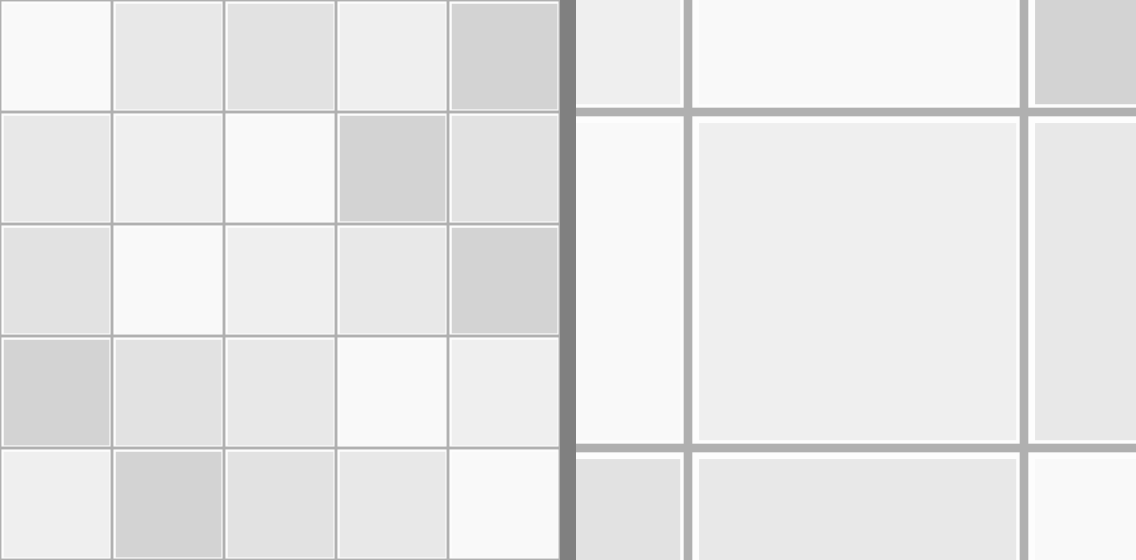
Left: the whole. Right: its middle third, enlarged.
Give the GLSL for this pattern, as a WebGL 2 fragment shader.

```glsl
#version 300 es
precision highp float;

uniform vec2 u_resolution;
out vec4 fragColor;

const float TILES = 5.0;

// Widths as fractions of one tile
const float GROUT_HALF = 0.013;
const float BEVEL_LIT = 0.033;    // left and top inset of the face
const float BEVEL_THIN = 0.023;   // right and bottom inset of the face

const vec3 GROUT_COLOR = vec3(0.69);
const vec3 BEVEL_COLOR = vec3(0.992);

// Face shades, darkest to lightest
const float SHADES[5] = float[5](0.828, 0.886, 0.910, 0.937, 0.976);

// Shade order of each row, bottom to top
const int SHADE_ORDER[25] = int[25](
    3, 0, 1, 2, 4,
    0, 1, 2, 4, 3,
    1, 4, 3, 2, 0,
    2, 3, 4, 0, 1,
    4, 2, 1, 3, 0);

// Smooth coverage of the rectangle from low to high
float boxMask(vec2 p, vec2 low, vec2 high, vec2 pixel) {
    vec2 soft = 0.6 * pixel;
    vec2 inside = smoothstep(low - soft, low + soft, p)
                * (1.0 - smoothstep(high - soft, high + soft, p));
    return inside.x * inside.y;
}

vec3 faceColor(vec2 cell) {
    ivec2 id = ivec2(clamp(cell, vec2(0.0), vec2(TILES - 1.0)));
    return vec3(SHADES[SHADE_ORDER[id.y * int(TILES) + id.x]]);
}

vec3 tileColor(vec2 local, vec3 face, vec2 pixel) {
    float bevelMask = boxMask(local, vec2(GROUT_HALF), vec2(1.0 - GROUT_HALF), pixel);
    vec2 faceLow = vec2(BEVEL_LIT, BEVEL_THIN);
    vec2 faceHigh = 1.0 - vec2(BEVEL_THIN, BEVEL_LIT);
    float faceMask = boxMask(local, faceLow, faceHigh, pixel);

    // Grout, then bright bevel, then face
    vec3 color = mix(GROUT_COLOR, BEVEL_COLOR, bevelMask);
    return mix(color, face, faceMask);
}

void main() {
    vec2 grid = gl_FragCoord.xy / u_resolution * TILES;
    vec2 pixel = TILES / u_resolution;
    vec3 color = tileColor(fract(grid), faceColor(floor(grid)), pixel);
    fragColor = vec4(color, 1.0);
}
```
